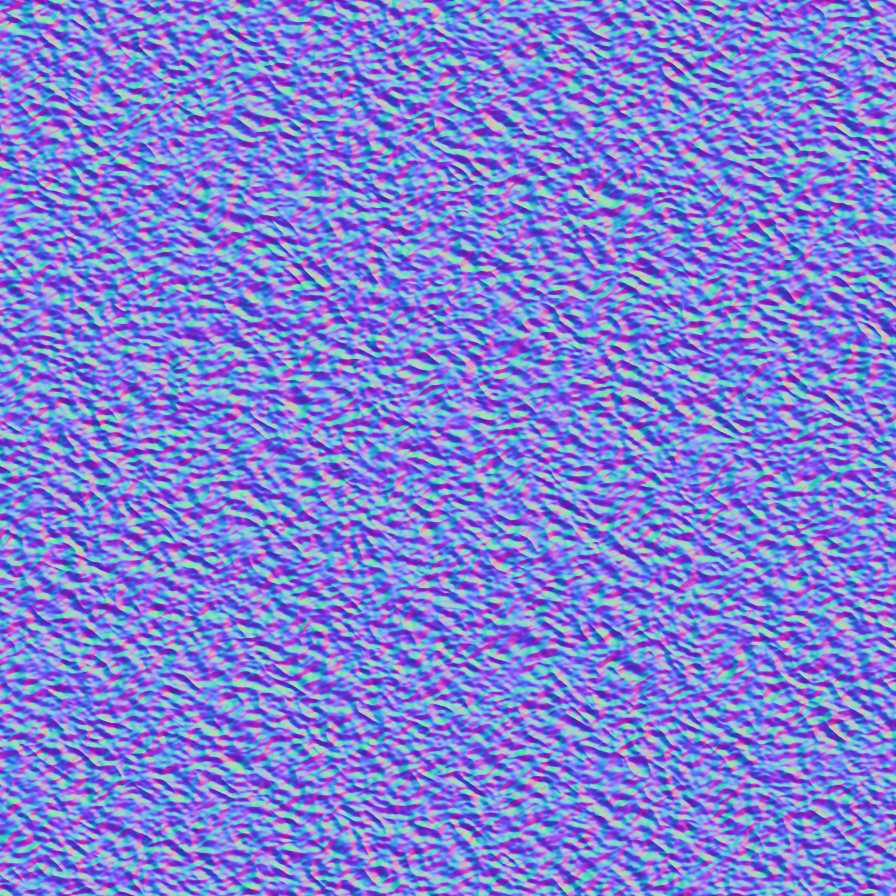
Give the GLSL for this texture map, as a WebGL 1 fragment shader.

```glsl
precision highp float;

uniform vec2 u_resolution;

vec3 hash3(vec2 cell) {
  vec3 h = fract(cell.xyx * vec3(0.1031, 0.1030, 0.0973));
  h += dot(h, h.yxz + 33.33);
  return fract((h.xxy + h.yzz) * h.zyx);
}

// Cellular noise: one soft bump or dent at a random point of each cell
float bumps(vec2 p) {
  vec2 cell = floor(p);
  float sum = 0.0;
  for (int y = -1; y <= 1; y++) {
    for (int x = -1; x <= 1; x++) {
      vec2 neighbour = cell + vec2(float(x), float(y));
      vec3 rnd = hash3(neighbour + 17.0);
      vec2 d = p - neighbour - rnd.xy;
      float falloff = max(1.0 - dot(d, d), 0.0);
      sum += (2.0 * rnd.z - 1.0) * falloff * falloff * falloff;
    }
  }
  return sum;
}

// Continuous creases along the zero lines of the bumps
float creases(vec2 p) {
  float n = bumps(p);
  return -sqrt(n * n + 0.006);
}

// Slanted copy of the plane, so that grains lean up or down to the right
vec2 slant(vec2 p, float slope) {
  return vec2(p.x, p.y - slope * p.x);
}

float height(vec2 p) {
  // Gentle waves and wide arches bend the rows of grains
  p.x += 0.002 * sin(61.0 * p.y + 2.0 * sin(19.0 * p.x));
  p.y += 0.0015 * sin(53.0 * p.x + 37.0 * p.y);
  p.y -= 0.003 * abs(sin(28.3 * p.x));

  // Faint swells, two crossing sets of creases, grains and fine grit
  float swell = bumps(p * vec2(9.0, 27.0));
  float falling = creases(slant(p, -0.42) * vec2(44.0, 72.0) + 7.3);
  float rising = creases(slant(p, 0.25) * vec2(60.0, 100.0) + 19.1);
  float grain = bumps(slant(p, -0.1) * vec2(84.0, 130.0) + 31.7);
  float grit = bumps(slant(p, 0.15) * vec2(150.0, 205.0) + 53.1);
  return 0.0035 * swell + 0.0088 * falling + 0.0066 * rising
       + 0.0058 * grain + 0.0029 * grit;
}

void main() {
  vec2 uv = gl_FragCoord.xy / u_resolution;

  // Surface normal from the slope of the height
  vec2 e = vec2(0.0009, 0.0);
  vec2 slope = vec2(height(uv + e.xy) - height(uv - e.xy),
                    height(uv + e.yx) - height(uv - e.yx)) / (2.0 * e.x);
  vec3 normal = normalize(vec3(-slope, 1.0));

  // Soften the tilt a little and pack it as a colour
  normal *= vec3(0.87, 0.87, 0.97);
  gl_FragColor = vec4(0.5 + 0.5 * normal, 1.0);
}
```
